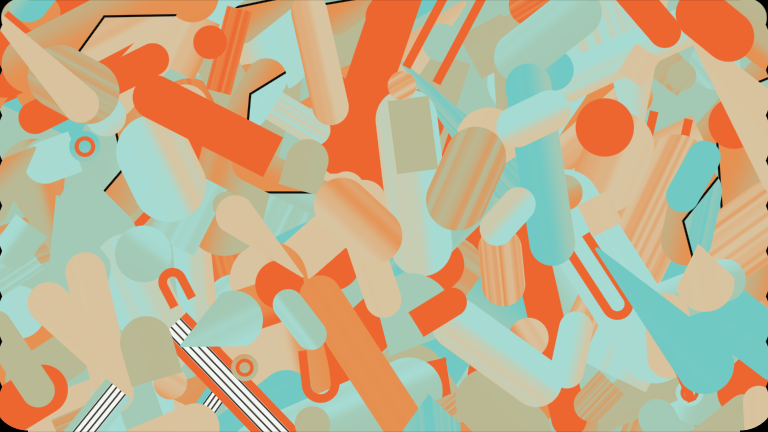
Write a WebGL 2 fragment shader that draws this background.

```glsl
#version 300 es
precision highp float; precision highp int;
uniform vec2 u_resolution;
out vec4 outColor;

// Lengths are fractions of the canvas height
const int SHAPES = 230;
const float MARGIN = 0.04;
const vec2 RADIUS = vec2(0.036, 0.082);
const vec2 HALF_LENGTH = vec2(0.04, 0.21);
const vec2 SIZE_FRONT_BACK = vec2(0.88, 1.3);
const float LINE_HALF = 0.0025;
const float HOOK_HALF = 0.010;
const float CORNER = 0.065;
const float SCALLOP = 0.014;
const float SCALLOP_FREQ = 30.0;
const vec3 INK = vec3(0.06, 0.05, 0.04);
const vec3 PAPER = vec3(0.95, 0.96, 0.94);

const int VIVID = 6;
const vec3 PALETTE[7] = vec3[7](
  vec3(0.44, 0.79, 0.77),  // teal
  vec3(0.65, 0.86, 0.83),  // aqua
  vec3(0.64, 0.79, 0.71),  // sage
  vec3(0.72, 0.73, 0.59),  // khaki
  vec3(0.85, 0.77, 0.63),  // tan
  vec3(0.90, 0.57, 0.32),  // orange
  vec3(0.93, 0.40, 0.19)); // vivid
const float CUMULATIVE[7] = float[7](0.13, 0.25, 0.39, 0.59, 0.79, 0.85, 1.0);
const int PARTNER[7] = int[7](2, 4, 1, 5, 5, 6, 6);

// Integer hash to 0..1
float rnd(int id, int salt) {
  uint n = uint(id * 32 + salt);
  n = (n ^ (n >> 16u)) * 0x7feb352du;
  n = (n ^ (n >> 15u)) * 0x846ca68bu;
  return float((n ^ (n >> 16u)) >> 8u) / exp2(24.0);
}

float noise(float x, int id) {
  int cell = int(floor(x)) + 500;
  float a = rnd(cell + id * 1009, 30), b = rnd(cell + 1 + id * 1009, 30);
  return mix(a, b, smoothstep(0.0, 1.0, fract(x)));
}

int pickColour(float h) {
  int k = 0;
  while (k < VIVID && h > CUMULATIVE[k]) k++;
  return k;
}

float coverage(float d, float px) { return clamp(0.5 - d / px, 0.0, 1.0); }

// Distance to a capsule, disc, cut capsule, bar, wedge or hook
float shapeDistance(vec2 q, float halfLen, float r, float kind) {
  float t = clamp(q.x / halfLen, -1.0, 1.0);
  float axis = length(q - vec2(t * halfLen, 0.0));
  if (kind < 0.50) return axis - r;
  if (kind < 0.65) return length(q) - r * 0.85;
  if (kind < 0.76) return max(axis - r, q.x - halfLen * 0.8);
  if (kind < 0.84) return max(abs(q.y) - r * 0.7, abs(q.x) - halfLen);
  if (kind < 0.95) return axis - r * mix(1.25, 0.08, 0.5 + 0.5 * t);
  return max(abs(axis - r * 0.55) - HOOK_HALF, q.x - halfLen * 0.5);
}

// Flat, graded, streaked or ruled fill with line accents
vec3 fillColour(vec2 q, float halfLen, float r, float kind, int id, float px) {
  int k = kind >= 0.95 ? VIVID : pickColour(rnd(id, 6));
  vec3 base = PALETTE[k], partner = PALETTE[PARTNER[k]];
  float style = rnd(id, 7), across = q.y / r;
  float soft = noise(across * 2.5, id);
  float amount = 0.06 * soft;
  if (style > 0.50) amount = smoothstep(-0.5, 1.1, across + soft - 0.5);
  if (style > 0.84) amount = noise(across * 9.0, id) * (0.6 + 0.4 * soft);
  vec3 colour = mix(base, partner, amount);

  bool isDisc = kind >= 0.50 && kind < 0.65;
  float accent = rnd(id, 8);
  if (isDisc && accent < 0.14) {
    float ring = abs(length(q) - r * 0.45) - r * 0.11;
    colour = mix(colour, PALETTE[VIVID], coverage(ring, px));
  } else if (kind < 0.50 && accent < 0.15) {
    // Bent ink line with a warm side
    float bend = (rnd(id, 9) - 0.5) * halfLen;
    float e = (q.y + 0.5 * abs(q.x - bend)) * 0.9 - r * 0.25;
    vec3 warm = mix(PALETTE[5], PALETTE[3], 0.7 * smoothstep(-0.3, 1.0, across));
    colour = mix(colour, warm, coverage(-e, px));
    colour = mix(colour, INK, coverage(abs(e) - LINE_HALF, px));
  } else if (kind >= 0.76 && kind < 0.84 && accent < 0.22) {
    // Paper strip ruled along its length
    float pitch = r * 0.24;
    float rule = abs(mod(q.y, pitch) - 0.5 * pitch) - LINE_HALF * 0.7;
    vec3 ruled = mix(PAPER, INK, 0.8 * coverage(rule, px));
    colour = mix(colour, ruled, coverage(abs(q.y) - r * 0.4, px));
  }
  return colour;
}

void main() {
  float px = 1.2 / u_resolution.y;
  vec2 p = gl_FragCoord.xy / u_resolution.y;
  vec2 canvas = vec2(u_resolution.x / u_resolution.y, 1.0);
  vec3 colour = vec3(0.0);
  float open = 1.0;

  // Composite from front to back until the pixel is full
  for (int i = 0; i < SHAPES && open > 0.004; i++) {
    vec2 spread = fract(0.5 + float(i) * vec2(0.754878, 0.569840));
    vec2 jitter = (vec2(rnd(i, 0), rnd(i, 1)) - 0.5) * 0.12;
    vec2 centre = mix(vec2(-MARGIN), canvas + MARGIN, spread) + jitter;
    float size = mix(SIZE_FRONT_BACK.x, SIZE_FRONT_BACK.y, float(i) / float(SHAPES));
    float r = size * mix(RADIUS.x, RADIUS.y, rnd(i, 2));
    float h = rnd(i, 3);
    float halfLen = size * mix(HALF_LENGTH.x, HALF_LENGTH.y, h * h);
    float turn = rnd(i, 4);
    float angle = (turn < 0.55 ? 0.85 : 2.15) + (rnd(i, 10) - 0.5) * 1.1;
    if (rnd(i, 11) < 0.5) angle += radians(180.0);
    vec2 axis = vec2(cos(angle), sin(angle));
    vec2 q = p - centre;
    q = vec2(dot(q, axis), dot(q, vec2(-axis.y, axis.x)));
    float kind = rnd(i, 5);
    float cover = coverage(shapeDistance(q, halfLen, r, kind), px);
    if (cover > 0.0) {
      colour += open * cover * fillColour(q, halfLen, r, kind, i, px);
      open *= 1.0 - cover;
    }
  }
  colour += open * PALETTE[2];

  // Dark rounded corners with scalloped sides
  vec2 edge = abs(p - 0.5 * canvas) - 0.5 * canvas + CORNER;
  float frame = length(max(edge, 0.0)) - CORNER;
  frame += SCALLOP * (0.35 - abs(sin(p.y * SCALLOP_FREQ))) * step(0.0, edge.x);
  outColor = vec4(mix(vec3(0.0), colour, coverage(frame, px)), 1.0);
}
```
